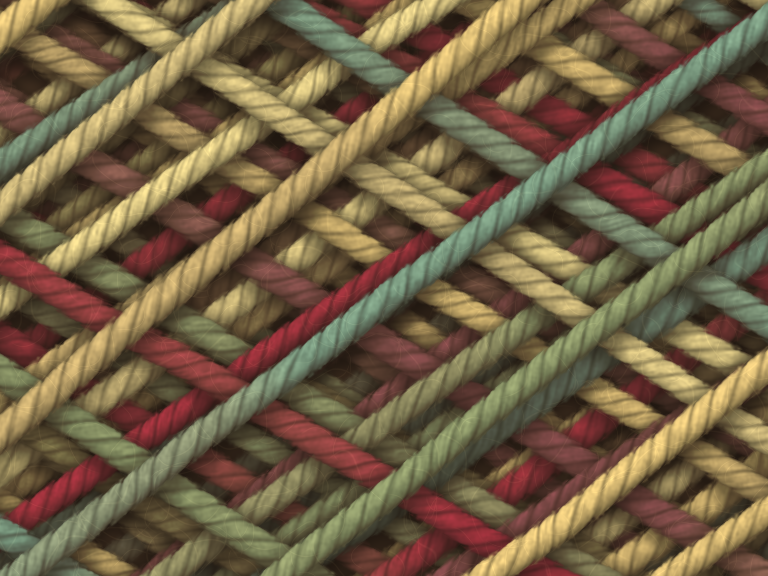
A Shadertoy shader for this texture:

```glsl
const int LAYERS = 9;
const float RISE_ANGLE = 0.61;
const float FALL_ANGLE = -0.57;
const float ANGLE_SPREAD = 0.10;
const vec2 SPACING = vec2(0.080, 0.25);    // deepest, topmost layer
const vec2 RADIUS = vec2(0.023, 0.029);
const vec2 PRESENCE = vec2(0.85, 0.92);
const vec2 EXPOSURE = vec2(0.42, 1.0);
const vec2 SOFTNESS = vec2(0.30, 0.15);
const float PLY_LENGTH = 1.85;             // in yarn radii
const float PLY_SLANT = 0.62;
const float SHADOW_DEPTH = 0.46;
const float HAIR_CELL = 0.08;
const float HAIR_WIDTH = 0.0011;
const float HAIR_OPACITY = 0.17;
const vec3 LIGHT = vec3(-0.25, 0.45, 0.86);
const vec3 GAP_COLOR = vec3(0.20, 0.145, 0.10);
const vec3 DRIFT_COLOR = vec3(0.62, 0.53, 0.37);
const vec3 DYES[8] = vec3[8](
    vec3(0.90, 0.82, 0.54),   // yellow
    vec3(0.54, 0.58, 0.40),   // green
    vec3(0.86, 0.74, 0.46),   // gold
    vec3(0.47, 0.59, 0.49),   // teal
    vec3(0.61, 0.15, 0.23),   // crimson
    vec3(0.53, 0.29, 0.30),   // mauve
    vec3(0.55, 0.51, 0.32),   // olive
    vec3(0.52, 0.40, 0.28));  // brown

float hash(vec2 p) {
    vec3 q = fract(p.xyx * 0.1031);
    q += dot(q, q.yzx + 33.33);
    return fract((q.x + q.y) * q.z);
}

float noise(vec2 p) {
    vec2 i = floor(p), f = fract(p);
    f = f * f * (3.0 - 2.0 * f);
    return mix(mix(hash(i), hash(i + vec2(1, 0)), f.x),
               mix(hash(i + vec2(0, 1)), hash(i + 1.0), f.x), f.y);
}

// Dye fades slowly along each strand
vec3 dyeAt(float pick, float choices, float along, float seed) {
    float drift = smoothstep(0.4, 0.9, noise(vec2(along * 2.2 + 20.0, seed)));
    return mix(DYES[int(pick * choices)], DRIFT_COLOR, 0.45 * drift);
}

// Twisted plies around a cylinder: q.x runs along, q.y across
vec4 yarn(vec2 q, float radius, vec3 dye, vec2 across, float softness, float seed) {
    float n = q.y / radius;
    float side = clamp(n, -1.0, 1.0);
    float phase = q.x / (PLY_LENGTH * radius) - asin(side) * PLY_SLANT;
    phase += 0.7 * noise(vec2(q.x * 12.0 + 30.0, seed));
    float f = fract(phase);
    float ply = 4.0 * f * (1.0 - f);

    float strand = (q.x * 0.8 + q.y * 0.6) / radius;
    float fibre = noise(vec2(phase * 6.0, strand * 1.4 + seed));
    float fuzz = noise(q / radius * 4.5 + seed);
    float edge = 0.86 + 0.15 * ply + 0.14 * (fuzz - 0.5);
    float blur = max(softness, 1.3 / (iResolution.y * radius));
    float cover = 1.0 - smoothstep(edge - blur, edge + blur, abs(n));

    vec3 normal = vec3(across * side, sqrt(1.0 - side * side));
    float shade = 0.47 + 0.58 * max(dot(normal, LIGHT), 0.0);
    shade *= mix(0.76, 1.04, smoothstep(0.0, 0.8, ply));
    shade *= 0.86 + 0.19 * fibre + 0.10 * fuzz;
    return vec4(dye * shade, cover);
}

// One layer of near-parallel yarns, with the shadow it casts below
vec3 paintLayer(vec3 color, vec2 p, int layer) {
    float id = float(layer);
    float height = id / float(LAYERS - 1);
    float spacing = mix(SPACING.x, SPACING.y, height * height);
    float radius = mix(RADIUS.x, RADIUS.y, height);
    float softness = mix(SOFTNESS.x, SOFTNESS.y, height);
    float angle = layer % 2 == 0 ? RISE_ANGLE : FALL_ANGLE;
    angle += ANGLE_SPREAD * (hash(vec2(id, 7.3)) - 0.5);
    vec2 along = vec2(cos(angle), sin(angle));
    vec2 across = vec2(-along.y, along.x);
    vec2 q = vec2(dot(p, along), dot(p, across) + spacing * hash(vec2(id, 2.9)));
    float nearest = floor(q.y / spacing + 0.5);

    for (int j = -1; j <= 1; j++) {
        float lane = nearest + float(j);
        float seed = lane * 3.7 + id * 17.3 + 90.0;
        if (hash(vec2(seed, 1.7)) > mix(PRESENCE.x, PRESENCE.y, height)) continue;
        float jitter = 0.45 * (hash(vec2(seed, 5.1)) - 0.5);
        float tilt = 0.30 * (hash(vec2(seed, 8.6)) - 0.5);
        float v = q.y - spacing * (lane + jitter + tilt * q.x);
        v += 0.010 * (noise(vec2(q.x * 5.0 + 30.0, seed)) - 0.5);

        float dist = abs(v + 0.25 * radius) / radius;
        color *= 1.0 - SHADOW_DEPTH * (1.0 - smoothstep(0.6, 2.3, dist));
        if (abs(v) > 1.6 * radius) continue;

        float pick = fract(lane * 0.618 + id * 0.37);
        vec3 dye = dyeAt(pick, mix(8.0, 3.6, height * height), q.x, seed);
        float width = radius * mix(0.88, 1.08, hash(vec2(seed, 3.3)));
        vec4 thread = yarn(vec2(q.x, v), width, dye, across, softness, seed);
        vec3 lit = mix(GAP_COLOR, thread.rgb, mix(EXPOSURE.x, EXPOSURE.y, sqrt(height)));
        color = mix(color, lit, thread.a);
    }
    return color;
}

// Loose curled hairs: a bent partial arc in each cell
float hairs(vec2 p) {
    p += 0.03 * vec2(noise(p * 18.0 + 40.0), noise(p * 18.0 + 75.0));
    vec2 cell = floor(p / HAIR_CELL);
    float amount = 0.0;
    float blur = max(HAIR_WIDTH, 0.8 / iResolution.y);
    for (int y = -1; y <= 1; y++)
    for (int x = -1; x <= 1; x++) {
        vec2 id = cell + vec2(x, y);
        vec2 seed = id + 50.0;
        vec2 d = p - HAIR_CELL * (id + vec2(hash(seed), hash(seed + 11.0)));
        float size = HAIR_CELL * mix(0.4, 0.95, hash(seed + 23.0));
        float turn = 6.2832 * hash(seed + 37.0);
        float arc = smoothstep(0.3, 0.9, dot(d, vec2(cos(turn), sin(turn))) / size);
        float line = 1.0 - smoothstep(0.0, blur + HAIR_WIDTH, abs(length(d) - size));
        amount = max(amount, arc * line);
    }
    return amount;
}

void mainImage(out vec4 fragColor, in vec2 fragCoord) {
    vec2 p = (fragCoord - 0.5 * iResolution.xy) / iResolution.y;
    vec3 color = GAP_COLOR * (0.8 + 0.4 * noise(p * 30.0 + 60.0));
    for (int i = 0; i < LAYERS; i++) color = paintLayer(color, p, i);
    color = max(color, 0.55 * GAP_COLOR + 0.75 * color);

    float fuzz = max(hairs(p), hairs(p.yx * 1.3 + 4.0));
    color = mix(color, color * 1.15 + vec3(0.16, 0.14, 0.09), HAIR_OPACITY * fuzz);
    fragColor = vec4(color, 1.0);
}
```
